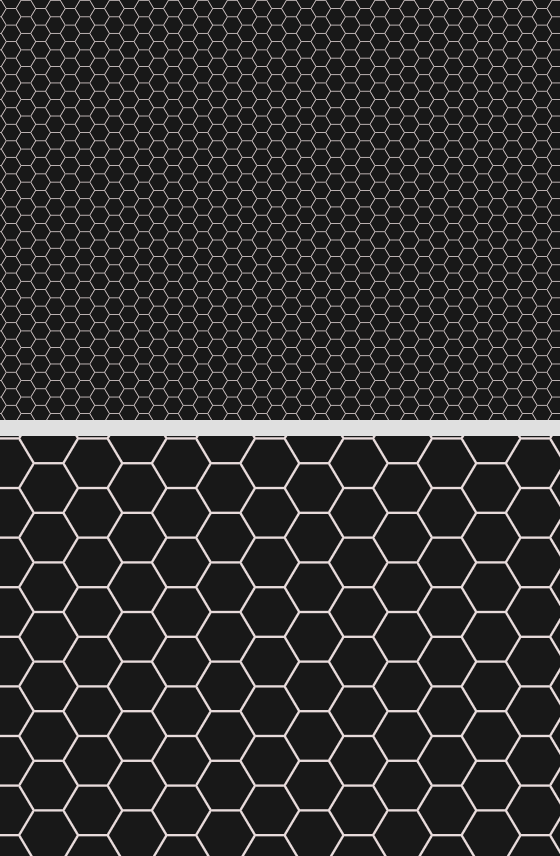
Top, the full canvas; bottom, a detail of the centre.
Write a Shadertoy shader that draws this pattern.

```glsl
// Distance to the nearest cell border, for flat-topped hexagons one unit high
float hexBorder(vec2 p) {
    vec2 period = vec2(sqrt(3.0), 1.0);
    vec2 a = mod(p, period) - 0.5 * period;
    vec2 b = mod(p + 0.5 * period, period) - 0.5 * period;
    vec2 cell = abs(dot(a, a) < dot(b, b) ? a : b);
    return 0.5 - max(cell.y, dot(cell, vec2(0.5 * sqrt(3.0), 0.5)));
}

// Share of a pixel covered by a line, exact even for lines under one pixel
float lineCoverage(float dist, float width, float pixel) {
    float inner = max(dist - 0.5 * pixel, -0.5 * width);
    float outer = min(dist + 0.5 * pixel, 0.5 * width);
    return clamp((outer - inner) / pixel, 0.0, 1.0);
}

void mainImage(out vec4 fragColor, in vec2 fragCoord) {
    // Canvas heights, measured down from the top edge
    vec2 p = vec2(fragCoord.x, iResolution.y - fragCoord.y) / iResolution.y;

    // Slightly widened honeycomb: 19 column pairs across, 25.4 rows down
    vec2 cellSize = vec2(0.07023 / sqrt(3.0), 0.03936);
    float dist = hexBorder((p - vec2(0.0265, 0.0007)) / cellSize) * cellSize.y;

    // Thin pale wire over charcoal
    float wire = lineCoverage(dist, 0.00186, 1.0 / iResolution.y);
    vec3 charcoal = vec3(0.094, 0.094, 0.094);
    vec3 paleRose = vec3(0.91, 0.86, 0.86);
    fragColor = vec4(mix(charcoal, paleRose, wire), 1.0);
}
```
